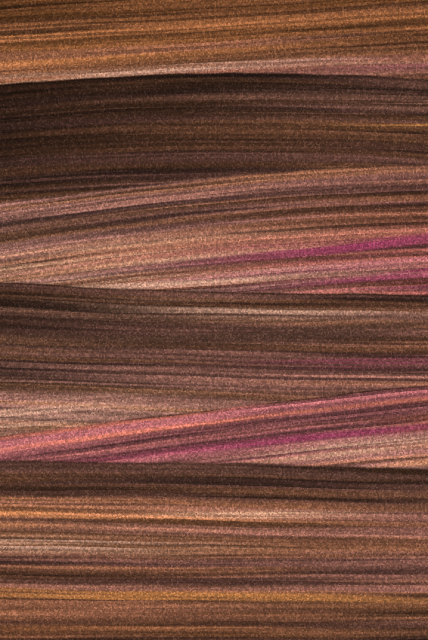
A Shadertoy shader for this texture:

```glsl
// Broad, overlapping strokes of shimmering brown and rose paint.
// Each stroke hangs below a curved edge; stretched cellular noise running
// parallel to that edge makes bristle marks, and fine cells make the glitter.

const vec3 INK    = vec3(0.15, 0.10, 0.08);
const vec3 UMBER  = vec3(0.29, 0.20, 0.16);
const vec3 RUST   = vec3(0.40, 0.26, 0.16);
const vec3 BROWN  = vec3(0.44, 0.30, 0.25);
const vec3 ROSE   = vec3(0.55, 0.33, 0.32);
const vec3 SIENNA = vec3(0.59, 0.40, 0.29);
const vec3 TAUPE  = vec3(0.58, 0.42, 0.36);
const vec3 SAND   = vec3(0.75, 0.57, 0.48);
const vec3 CREAM  = vec3(0.92, 0.72, 0.57);
const vec3 OCHRE  = vec3(0.66, 0.43, 0.24);
const vec3 PLUM   = vec3(0.53, 0.22, 0.32);

vec3 hash3(vec2 p) {
    vec3 q = fract(p.xyx * vec3(0.1031, 0.1030, 0.0973));
    q += dot(q, q.yxz + 33.33);
    return fract((q.xxy + q.yzz) * q.zyx);
}

// Soft cellular noise: random cell values blended by distance to each seed.
float cells(vec2 p) {
    vec2 base = floor(p);
    float total = 0.0, weights = 0.0001;
    for (int j = -1; j <= 1; j++)
    for (int i = -1; i <= 1; i++) {
        vec2 cell = base + vec2(i, j);
        vec3 h = hash3(cell + 200.0);
        vec2 d = cell + h.xy - p;
        float w = exp(-6.0 * dot(d, d));
        total += w * h.z;
        weights += w;
    }
    return total / weights;
}

// Long bristle marks at three widths, centred on zero.
float bristles(float x, float s, float seed) {
    float n = 0.22 * cells(vec2(x * 1.1 + seed * 7.1, s * 42.0))
            + 0.40 * cells(vec2(x * 1.4 + seed * 3.7, s * 125.0))
            + 0.38 * cells(vec2(x * 2.2 + seed * 5.3, s * 270.0));
    return n - 0.5;
}

// Distance below a curve; path holds left height, right height and bow.
float below(vec2 p, vec3 path) {
    return p.y - mix(path.x, path.y, p.x) - 4.0 * path.z * p.x * (1.0 - p.x);
}

// One opaque stroke shaded between four corner colours.
// finish holds edge softness and the strength of the dark ridge.
vec3 stroke(vec3 under, vec2 p, vec3 path, float depth, vec2 finish,
            vec3 topLeft, vec3 topRight, vec3 lowLeft, vec3 lowRight, float seed) {
    float s = below(p, path);
    if (s < -0.03) return under;
    float v = clamp(s / depth, 0.0, 1.0);
    vec3 paint = mix(mix(topLeft, topRight, p.x), mix(lowLeft, lowRight, p.x), v * v);

    float hue = cells(vec2(p.x * 1.2 + seed * 9.0, s * 110.0));
    paint *= mix(vec3(1.0, 0.96, 1.0), vec3(1.06, 1.0, 0.88), smoothstep(0.25, 0.8, hue));
    paint *= 1.0 + 1.45 * bristles(p.x, s, seed);

    float ragged = s + 0.003 * (cells(vec2(p.x * 11.0, seed * 4.0)) - 0.5);
    float broken = smoothstep(0.3, 0.65, cells(vec2(p.x * 6.0, seed * 8.0)));
    float ridge = exp(-pow(ragged / 0.0024, 2.0)) * finish.y * (0.3 + 0.7 * broken);
    paint = mix(paint, INK, ridge);
    return mix(under, paint, smoothstep(-finish.x, finish.x, ragged));
}

// A thin streaky film of colour; span holds its centre and reach along x.
vec3 glaze(vec3 under, vec2 p, vec3 path, float width, vec2 span, vec3 tint, float seed) {
    float s = below(p, path);
    float along = (p.x - span.x) / span.y;
    float film = exp(-s * s / (width * width) - along * along);
    if (film < 0.01) return under;
    float n = bristles(p.x, s, seed);
    film *= smoothstep(-0.2, 0.16, n);
    return mix(under, tint * (1.0 + 0.5 * n), film);
}

void mainImage(out vec4 fragColor, in vec2 fragCoord) {
    vec2 uv = fragCoord / iResolution.xy;
    vec2 p = vec2(uv.x, 1.0 - uv.y);
    vec2 q = p;
    q.y += 0.001 * sin(p.x * 7.0 + p.y * 31.0) + 0.0004 * sin(p.x * 17.0 - p.y * 53.0);

    // Upper strokes
    vec3 col = stroke(UMBER, q, vec3(-0.04, -0.08, 0.0), 0.19, vec2(0.002, 0.0), RUST, RUST, SIENNA, BROWN, 1.0);
    col = glaze(col, q, vec3(0.125, 0.095, -0.004), 0.014, vec2(0.5, 0.6), SAND, 2.0);
    col = glaze(col, q, vec3(0.130, 0.100, 0.0), 0.012, vec2(0.9, 0.35), ROSE, 3.0);
    col = stroke(col, q, vec3(0.132, 0.124, -0.013), 0.19, vec2(0.002, 0.5), INK, UMBER, UMBER, BROWN, 4.0);
    col = glaze(col, q, vec3(0.17, 0.165, -0.004), 0.022, vec2(0.9, 0.5), BROWN, 26.0);
    col = glaze(col, q, vec3(0.19, 0.197, 0.0), 0.006, vec2(1.0, 0.22), OCHRE, 5.0);

    // Pale middle sweep with plum and cream
    col = stroke(col, q, vec3(0.318, 0.257, -0.010), 0.15, vec2(0.002, 0.5), mix(BROWN, TAUPE, 0.65), BROWN, TAUPE, ROSE, 6.0);
    col = glaze(col, q, vec3(0.436, 0.370, -0.004), 0.026, vec2(0.1, 0.5), CREAM, 7.0);
    col = glaze(col, q, vec3(0.46, 0.415, 0.0), 0.020, vec2(0.4, 0.45), SAND, 8.0);
    col = glaze(col, q, vec3(0.435, 0.372, 0.0), 0.014, vec2(0.85, 0.33), PLUM, 9.0);
    col = glaze(col, q, vec3(0.475, 0.428, 0.0), 0.022, vec2(0.98, 0.36), PLUM, 10.0);

    // Dark centre fading to a pale lower edge
    col = stroke(col, q, vec3(0.443, 0.462, 0.003), 0.22, vec2(0.002, 0.7), UMBER, BROWN, TAUPE, BROWN, 11.0);
    col = glaze(col, q, vec3(0.478, 0.488, 0.002), 0.014, vec2(0.55, 0.4), SAND, 12.0);
    col = glaze(col, q, vec3(0.485, 0.505, 0.004), 0.035, vec2(0.0, 0.45), INK, 27.0);
    col = glaze(col, q, vec3(0.53, 0.508, 0.004), 0.020, vec2(0.6, 0.7), UMBER, 13.0);
    col = glaze(col, q, vec3(0.58, 0.565, 0.0), 0.008, vec2(0.85, 0.25), PLUM, 14.0);
    col = glaze(col, q, vec3(0.66, 0.61, 0.0), 0.028, vec2(0.0, 0.38), SAND, 15.0);

    // Rose sweep
    col = stroke(col, q, vec3(0.684, 0.603, -0.005), 0.12, vec2(0.002, 0.8), ROSE, ROSE, ROSE, TAUPE, 16.0);
    col = glaze(col, q, vec3(0.76, 0.69, 0.0), 0.012, vec2(0.85, 0.28), SAND, 17.0);
    col = glaze(col, q, vec3(0.73, 0.665, 0.0), 0.008, vec2(0.7, 0.45), PLUM, 18.0);

    // Lower strokes
    col = stroke(col, q, vec3(0.720, 0.733, -0.002), 0.08, vec2(0.003, 0.6), UMBER, UMBER, BROWN, BROWN, 19.0);
    col = glaze(col, q, vec3(0.757, 0.76, 0.0), 0.005, vec2(0.55, 0.25), OCHRE, 20.0);
    col = stroke(col, q, vec3(0.777, 0.790, 0.0), 0.10, vec2(0.010, 0.0), SIENNA, BROWN, TAUPE, BROWN, 21.0);
    col = glaze(col, q, vec3(0.807, 0.801, 0.0), 0.005, vec2(0.63, 0.2), CREAM, 22.0);
    col = glaze(col, q, vec3(0.850, 0.856, 0.0), 0.014, vec2(0.1, 0.35), SAND, 23.0);
    col = stroke(col, q, vec3(0.866, 0.866, 0.002), 0.16, vec2(0.006, 0.5), BROWN, BROWN, RUST, UMBER, 24.0);
    col = glaze(col, q, vec3(0.926, 0.938, 0.001), 0.012, vec2(0.45, 0.8), OCHRE, 25.0);

    // Glittering grain
    float grain = cells(p * vec2(290.0, 430.0));
    col *= 1.0 + 0.38 * (grain - 0.5);
    col += 0.03 * smoothstep(0.7, 0.95, grain);
    fragColor = vec4(clamp(col, 0.0, 1.0), 1.0);
}
```
